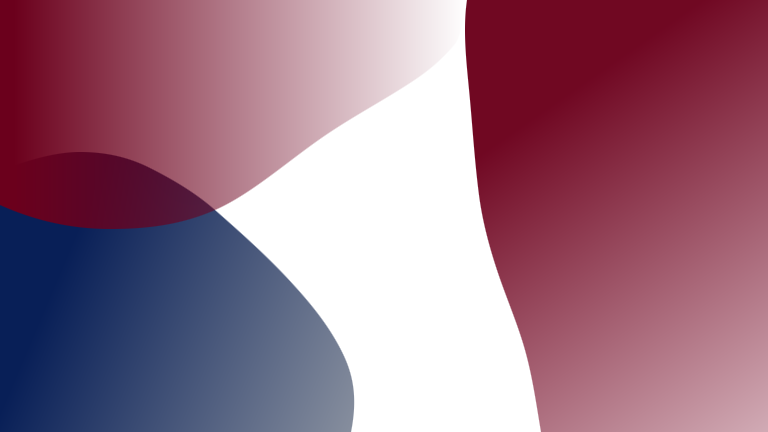
Give the GLSL for this background, as a Shadertoy shader.

```glsl
const vec2 BOARD = vec2(768.0, 432.0);   // design units, y pointing down

const vec3 WHITE      = vec3(1.0);
const vec3 CRIMSON    = vec3(0.42, 0.0, 0.11);
const vec3 NAVY       = vec3(0.03, 0.12, 0.34);
const vec3 SLATE      = vec3(0.53, 0.56, 0.62);
const vec3 BURGUNDY   = vec3(0.44, 0.03, 0.135);
const vec3 DUSTY_ROSE = vec3(0.82, 0.67, 0.71);

// Gradient axes and their start and end along the axis
const vec2 NAVY_AXIS     = vec2(0.92, 0.39);
const vec2 NAVY_RANGE    = vec2(160.0, 494.0);
const vec2 BURGUNDY_AXIS  = vec2(0.57, 0.82);
const vec2 BURGUNDY_RANGE = vec2(401.0, 792.0);
const vec2 CRIMSON_RANGE  = vec2(14.0, 467.0);

// Curve knots: position, value, slope
const int KNOTS = 7;
const vec3 CRIMSON_EDGE[KNOTS] = vec3[KNOTS](
    vec3(0, 205, 0.45), vec3(110, 229, 0), vec3(215, 210, -0.44),
    vec3(320, 139, -0.7), vec3(410, 83, -0.65), vec3(455, 44, -1.2),
    vec3(467, 0, -6));
const vec3 NAVY_EDGE[KNOTS] = vec3[KNOTS](
    vec3(171, -171, 2.33), vec3(232, -72, 1), vec3(318, -18, 0.33),
    vec3(425, 5, 0.064), vec3(571, 9, -0.04), vec3(688, -8, -0.31),
    vec3(783, -81, -1.5));
const vec3 BURGUNDY_EDGE[KNOTS] = vec3[KNOTS](
    vec3(0, 467, -0.15), vec3(30, 465, 0), vec3(100, 470, 0.09),
    vec3(195, 479, 0.13), vec3(270, 497, 0.33), vec3(350, 525, 0.28),
    vec3(432, 541, 0.17));

// Cubic Hermite curve, continued straight beyond its ends
float curve(vec3 knots[KNOTS], float t) {
    vec3 a = knots[0], b = knots[1];
    for (int i = 1; i < KNOTS - 1; i++) {
        if (t >= knots[i].x) { a = knots[i]; b = knots[i + 1]; }
    }
    float span = b.x - a.x;
    float s = clamp((t - a.x) / span, 0.0, 1.0);
    float r = 1.0 - s;
    float value = r * r * ((1.0 + 2.0 * s) * a.y + s * span * a.z)
                + s * s * ((1.0 + 2.0 * r) * b.y - r * span * b.z);
    return value + min(t - a.x, 0.0) * a.z + max(t - b.x, 0.0) * b.z;
}

// Smooth coverage, inside where d is negative
float coverage(float d) {
    return clamp(0.5 - d / max(fwidth(d), 1e-4), 0.0, 1.0);
}

float ramp(float x, vec2 range) {
    return clamp((x - range.x) / (range.y - range.x), 0.0, 1.0);
}

void mainImage(out vec4 fragColor, in vec2 fragCoord) {
    vec2 uv = fragCoord / iResolution.xy;
    vec2 p = vec2(uv.x, 1.0 - uv.y) * BOARD;
    vec3 color = WHITE;

    // Navy hill, its edge traced along the diagonal
    float navyMask = coverage(p.x - p.y - curve(NAVY_EDGE, p.x + p.y));
    vec3 navyFill = mix(NAVY, SLATE, ramp(dot(p, NAVY_AXIS), NAVY_RANGE));
    color = mix(color, navyFill, navyMask);

    // Crimson wave fading out to the right over the hill
    float crimsonMask = coverage(p.y - curve(CRIMSON_EDGE, p.x));
    float crimsonAlpha = 1.0 - ramp(p.x, CRIMSON_RANGE);
    color = mix(color, CRIMSON, crimsonMask * crimsonAlpha);

    // Burgundy panel on the right
    float burgundyMask = coverage(curve(BURGUNDY_EDGE, p.y) - p.x);
    float fade = ramp(dot(p, BURGUNDY_AXIS), BURGUNDY_RANGE);
    color = mix(color, mix(BURGUNDY, DUSTY_ROSE, fade), burgundyMask);

    fragColor = vec4(color, 1.0);
}
```
